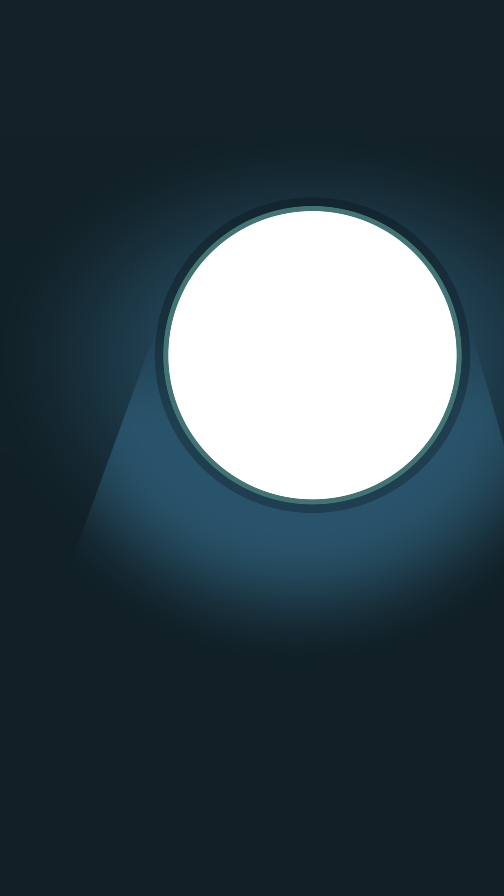
This background is drawn by a WebGL 1 fragment shader. Its source:

```glsl
precision highp float;

uniform vec2 u_resolution;

// Lengths are in canvas widths, measured from the lower left
const vec2 DISC_CENTER = vec2(0.620, 1.073);
const float DISC_RADIUS = 0.286;
const float RIM_RADIUS = 0.296;
const float SHADE_RADIUS = 0.313;
const float SHADE_LEVEL = 0.75;

const float BEAM_HALF_WIDTH = 0.329;
const float BEAM_SLOPE_LEFT = 0.364;
const float BEAM_SLOPE_RIGHT = 0.286;
const vec2 BEAM_START = vec2(-0.10, 0.15);
const vec2 BEAM_FADE = vec2(0.34, 0.62);
const float BEAM_SHIFT = 0.03;

const vec2 GLOW_FADE = vec2(0.20, 0.65);
const float GLOW_SQUASH_ABOVE = 1.45;
const float GLOW_SQUASH_BELOW = 1.25;

const vec3 NIGHT_LOW = vec3(0.065, 0.122, 0.150);
const vec3 NIGHT_HIGH = vec3(0.070, 0.133, 0.158);
const vec3 GLOW_COLOR = vec3(0.135, 0.270, 0.345);
const vec3 BEAM_COLOR = vec3(0.160, 0.325, 0.415);
const vec3 RIM_COLOR = vec3(0.260, 0.455, 0.455);
const vec3 DISC_COLOR = vec3(1.0);

// Antialiased coverage of a signed distance, negative inside
float coverage(float dist, float pixel) {
  return 1.0 - smoothstep(-0.5 * pixel, 0.5 * pixel, dist);
}

// Soft halo, flatter above the disc than below it
float haloAmount(vec2 q) {
  float squash = mix(GLOW_SQUASH_BELOW, GLOW_SQUASH_ABOVE,
                     smoothstep(-0.1, 0.1, q.y));
  return 1.0 - smoothstep(GLOW_FADE.x, GLOW_FADE.y,
                          length(q * vec2(1.0, squash)));
}

// Downward light cone with crisp sides and a rounded fade
float beamAmount(vec2 q, float pixel) {
  float drop = -q.y;
  float slope = q.x < 0.0 ? BEAM_SLOPE_LEFT : BEAM_SLOPE_RIGHT;
  float side = (abs(q.x) - BEAM_HALF_WIDTH - slope * drop)
             / sqrt(1.0 + slope * slope);
  float start = smoothstep(BEAM_START.x, BEAM_START.y, drop);
  float reach = length(q + vec2(BEAM_SHIFT, 0.0));
  float fade = 1.0 - smoothstep(BEAM_FADE.x, BEAM_FADE.y, reach);
  return coverage(side, 1.5 * pixel) * start * fade;
}

void main() {
  float pixel = 1.0 / u_resolution.x;
  vec2 q = gl_FragCoord.xy * pixel - DISC_CENTER;
  float radius = length(q);

  // Night backdrop and light
  float height = gl_FragCoord.y / u_resolution.y;
  vec3 color = mix(NIGHT_LOW, NIGHT_HIGH, height);
  color = mix(color, GLOW_COLOR, haloAmount(q));
  color = mix(color, BEAM_COLOR, beamAmount(q, pixel));

  // Shaded band, rim and disc
  color *= mix(1.0, SHADE_LEVEL, coverage(radius - SHADE_RADIUS, pixel));
  color = mix(color, RIM_COLOR, coverage(radius - RIM_RADIUS, pixel));
  color = mix(color, DISC_COLOR, coverage(radius - DISC_RADIUS, pixel));

  gl_FragColor = vec4(color, 1.0);
}
```
